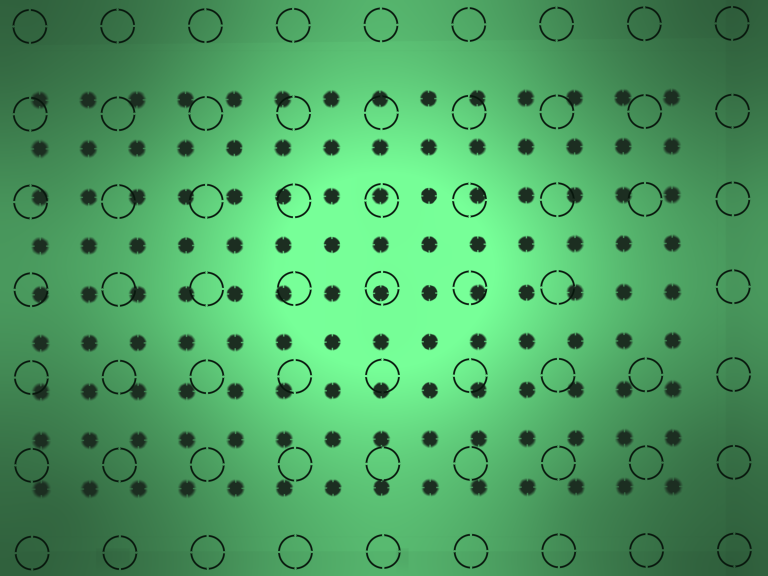
Write a Shadertoy shader that draws this pattern.

```glsl
// Backlit green calibration plate: a 9 x 7 lattice of split rings over a 14 x 9
// lattice of notched dots, both slightly turned. Each lattice folds to its nearest
// cell; the lamp glow and the mottling are periodic, so the canvas tiles.

const float PI = 3.14159265;
const vec2 CANVAS = vec2(4.0 / 3.0, 1.0);    // canvas size, height = 1
const float TILT = 0.0043;                   // lattice rotation in radians

const vec2 RING_COUNT = vec2(9.0, 7.0);
const vec2 RING_CENTER = vec2(0.6634, 0.4996);
const float RING_PITCH = 0.1524;
const float RING_RADIUS = 0.0285;
const float RING_WIDTH = 0.0031;
const float RING_GAP = 0.0040;
const vec2 MISSING_RING = vec2(7.0, 3.0);    // column and row left empty

const vec2 DOT_COUNT = vec2(14.0, 9.0);
const vec2 DOT_CENTER = vec2(0.6189, 0.4906);
const float DOT_PITCH = 0.0844;
const float DOT_RADIUS = 0.0138;
const float NOTCH_WIDTH = 0.0024;
const float NOTCH_START = 0.0100;

const vec2 LAMP_CENTER = vec2(0.5, 0.53);
const vec2 LAMP_FALLOFF = vec2(0.62, 0.44);
const float LAMP_POWER = 1.12;
const vec3 DIM_GREEN = vec3(0.180, 0.360, 0.228);
const vec3 LIT_GREEN = vec3(0.465, 1.000, 0.595);
const vec3 DOT_COLOR = vec3(0.11, 0.18, 0.13);
const vec3 RING_COLOR = vec3(0.03, 0.09, 0.05);

float hash(vec2 p) {
    vec3 q = fract(p.xyx * 0.1031);
    q += dot(q, q.yzx + 33.33);
    return fract((q.x + q.y) * q.z);
}

// Value noise whose lattice wraps after "period" cells
float wrappedNoise(vec2 p, vec2 period) {
    vec2 i = floor(p), f = fract(p);
    f = f * f * (3.0 - 2.0 * f);
    vec2 a = mod(i, period), b = mod(i + 1.0, period);
    return mix(mix(hash(a), hash(vec2(b.x, a.y)), f.x),
               mix(hash(vec2(a.x, b.y)), hash(b), f.x), f.y);
}

// Coverage of the region where the signed distance is negative
float cover(float d, float blur) {
    return 1.0 - smoothstep(-blur, blur, d);
}

// Offset from the nearest node of a finite, tilted lattice
vec2 foldLattice(vec2 p, vec2 center, float pitch, vec2 count, out vec2 id) {
    vec2 q = p - center;
    q += TILT * vec2(q.y, -q.x);
    vec2 middle = 0.5 * (count - 1.0);
    id = clamp(floor(q / pitch + middle + 0.5), vec2(0.0), count - 1.0);
    return q - (id - middle) * pitch;
}

float splitRing(vec2 p, float blur) {
    float band = abs(length(p) - RING_RADIUS) - 0.5 * RING_WIDTH;
    float gap = 0.5 * RING_GAP - min(abs(p.x), abs(p.y));
    return cover(max(band, gap), blur);
}

float notchedDot(vec2 p, float blur, float edgeBlur) {
    float r = length(p);
    float notch = cover(min(abs(p.x), abs(p.y)) - 0.5 * NOTCH_WIDTH, blur)
                * cover(NOTCH_START - r, blur);
    return cover(r - DOT_RADIUS, edgeBlur) * (1.0 - 0.75 * notch);
}

// Faint sheet borders and tape tabs; shading fades out before the side seams
float sheetShade(vec2 uv, float blur) {
    float inside = smoothstep(0.0, 0.06, uv.x) * (1.0 - smoothstep(0.945, 1.0, uv.x));
    float top = cover(0.933 + 0.014 * uv.x - 0.012 - uv.y, blur);
    float bottom = cover(uv.y - 0.043, blur);
    float side = cover(0.945 - uv.x, blur) * (1.0 - smoothstep(0.95, 1.0, uv.x));
    float crease = cover(abs(uv.y - 0.912) - 0.001, blur)
                 + cover(abs(uv.y - 0.068) - 0.001, blur)
                 + cover(abs(uv.x - 0.934) - 0.0008, blur) * sin(PI * uv.y);
    float tabs = 0.0;
    for (int i = 0; i < 2; i++) {
        float k = float(i);
        vec2 d = abs(uv - vec2(0.147 + 0.377 * k, 0.02)) - vec2(0.022 - 0.014 * k, 0.028);
        tabs += cover(max(d.x, d.y), blur) * smoothstep(0.0, 0.03, uv.y);
    }
    return inside * (0.035 * (top + bottom) + 0.015 * crease) + 0.035 * side + 0.04 * tabs;
}

void mainImage(out vec4 fragColor, in vec2 fragCoord) {
    vec2 uv = fragCoord / iResolution.xy;
    vec2 p = uv * CANVAS;
    float blur = 0.75 / iResolution.y;

    // Lamp glow, periodic in both directions
    vec2 s = sin(PI * (uv - LAMP_CENTER));
    float falloff = dot(LAMP_FALLOFF, s * s);
    float light = min(LAMP_POWER * exp(-falloff), 1.0);
    light += 0.016 * (wrappedNoise(uv * vec2(12.0, 9.0), vec2(12.0, 9.0)) - 0.5);
    light *= 1.0 - sheetShade(uv, blur);
    vec3 color = mix(DIM_GREEN, LIT_GREEN, (light - 0.36) / 0.64);

    // Dots, softer away from the lamp and uneven from one to the next
    vec2 id;
    vec2 q = foldLattice(p, DOT_CENTER, DOT_PITCH, DOT_COUNT, id);
    float edgeBlur = blur + 0.0012 * hash(id + 5.0) + 0.0025 * falloff;
    float ragged = 0.0010 * (wrappedNoise(uv * vec2(256.0, 192.0), vec2(256.0, 192.0)) - 0.5);
    color = mix(color, DOT_COLOR, notchedDot(q * (1.0 + ragged / DOT_RADIUS), blur, edgeBlur));

    // Rings, with one left out
    q = foldLattice(p, RING_CENTER, RING_PITCH, RING_COUNT, id);
    float present = step(0.5, distance(id, MISSING_RING));
    color = mix(color, RING_COLOR, present * splitRing(q, blur));

    fragColor = vec4(color, 1.0);
}
```
